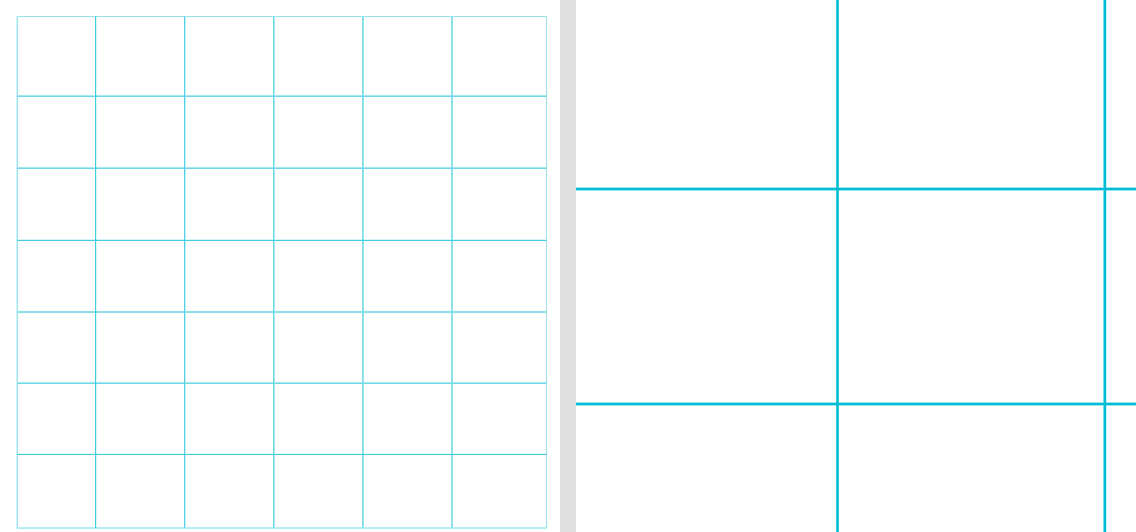
Left, the full canvas; right, a detail of the centre.
Reproduce this pattern procedurally as a Shadertoy shader.

```glsl
const vec3 PAPER = vec3(1.0);
const vec3 INK = vec3(0.0, 0.737, 0.831);

// Positions are fractions of the canvas
const vec2 FRAME_MIN = vec2(0.0306, 0.0075);
const vec2 FRAME_MAX = vec2(0.9759, 0.9691);
const vec2 FIRST_LINE = vec2(0.1708, 0.1458);
const vec2 PITCH = vec2(0.1591, 0.1347);
const vec2 LAST_INDEX = vec2(4.0, 5.0);
const float ROW_SAG = 0.00185;       // middle rows sit slightly low

// Widths are fractions of the canvas height
const float RULE_WIDTH = 0.00169;
const float FRAME_WIDTH = 0.00093;
const float FILTER_PIXELS = 1.2;

const float PI = 3.14159;

// Share of a filter box centred at each distance that a line covers
vec2 lineCoverage(vec2 dist, float width, float box) {
    vec2 hi = min(dist + 0.5 * box, vec2(0.5 * width));
    vec2 lo = max(dist - 0.5 * box, vec2(-0.5 * width));
    return max(hi - lo, 0.0) / box;
}

// Signed offset to the nearest inner column (x) and row (y)
vec2 nearestRule(vec2 uv) {
    vec2 index = clamp(round((uv - FIRST_LINE) / PITCH), vec2(0.0), LAST_INDEX);
    vec2 rule = FIRST_LINE + index * PITCH;
    float bow = sin(PI * index.y / LAST_INDEX.y);
    rule.y -= ROW_SAG * bow * bow;
    return uv - rule;
}

void mainImage(out vec4 fragColor, in vec2 fragCoord) {
    vec2 uv = fragCoord / iResolution.xy;
    vec2 toHeight = iResolution.xy / iResolution.y;
    float pixel = 1.0 / iResolution.y;
    float box = FILTER_PIXELS * pixel;

    // Inner rules and outer frame
    vec2 rules = lineCoverage(nearestRule(uv) * toHeight, RULE_WIDTH, box);
    vec2 frame = max(lineCoverage((uv - FRAME_MIN) * toHeight, FRAME_WIDTH, box),
                     lineCoverage((uv - FRAME_MAX) * toHeight, FRAME_WIDTH, box));
    vec2 lines = max(rules, frame);

    // Trim each line where it meets the frame
    vec2 inset = min(uv - FRAME_MIN, FRAME_MAX - uv) * toHeight;
    vec2 inside = clamp((inset + 0.5 * FRAME_WIDTH) / pixel + 0.5, 0.0, 1.0);
    lines *= inside.yx;

    float ink = max(lines.x, lines.y);
    fragColor = vec4(mix(PAPER, INK, ink), 1.0);
}
```
